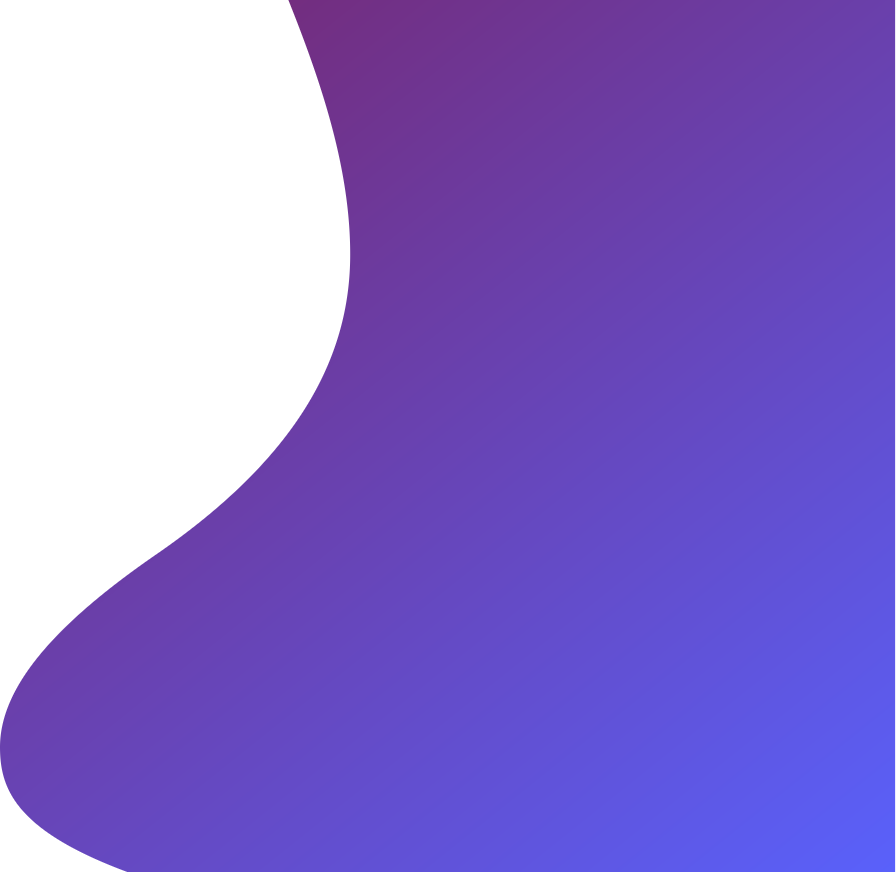
Give the GLSL for this background, as a Shadertoy shader.

```glsl
// A violet-to-blue diagonal gradient fills a wavy shape on white.
// The wavy left edge is a cubic Hermite curve giving x for each depth below
// the top; all lengths are in units of the canvas height.

const vec3 PAPER  = vec3(1.0);
const vec3 PLUM   = vec3(0.450, 0.178, 0.500);
const vec3 INDIGO = vec3(0.350, 0.380, 0.984);

// Knots of the edge: depth below the top, x, slope dx/ddepth
const int KNOTS = 5;
const vec3 EDGE[KNOTS] = vec3[KNOTS](
    vec3(0.0000, 0.3307,  0.40),
    vec3(0.2918, 0.4016,  0.00),
    vec3(0.6359, 0.1790, -1.45),
    vec3(0.8568, 0.0000,  0.00),
    vec3(1.0000, 0.1460,  2.69));

// Cubic Hermite curve between two knots
float hermite(vec3 a, vec3 b, float depth) {
    float span = b.x - a.x;
    float t = (depth - a.x) / span;
    float s = 1.0 - t;
    float ease = t * t * (3.0 - 2.0 * t);
    return mix(a.y, b.y, ease) + span * s * t * (a.z * s - b.z * t);
}

// x of the wavy edge at a given depth
float edgeX(float depth) {
    float x = EDGE[0].y;
    for (int i = 0; i < KNOTS - 1; i++) {
        if (depth >= EDGE[i].x) x = hermite(EDGE[i], EDGE[i + 1], depth);
    }
    return x;
}

// Antialiased coverage of the side where the field is positive
float coverage(float field, float pixel, float slope) {
    return clamp(0.5 + field / (pixel * sqrt(1.0 + slope * slope)), 0.0, 1.0);
}

// Diagonal gradient; its bands rise toward the right
vec3 diagonalGradient(vec2 p, float depth) {
    float along = depth + 0.8 * p.x;
    return mix(PLUM, INDIGO, (along - 0.268) / 1.553);
}

void mainImage(out vec4 fragColor, in vec2 fragCoord) {
    float pixel = 1.0 / iResolution.y;
    vec2 p = fragCoord * pixel;
    float depth = 1.0 - p.y;

    // Wavy left edge and a hairline margin on the right
    float slope = (edgeX(depth + 0.001) - edgeX(depth - 0.001)) / 0.002;
    float wave = coverage(p.x - edgeX(depth), pixel, slope);
    float rightEdge = iResolution.x * pixel - 0.001;
    float margin = coverage(rightEdge - p.x, pixel, 0.0);

    vec3 color = mix(PAPER, diagonalGradient(p, depth), wave * margin);
    fragColor = vec4(color, 1.0);
}
```
